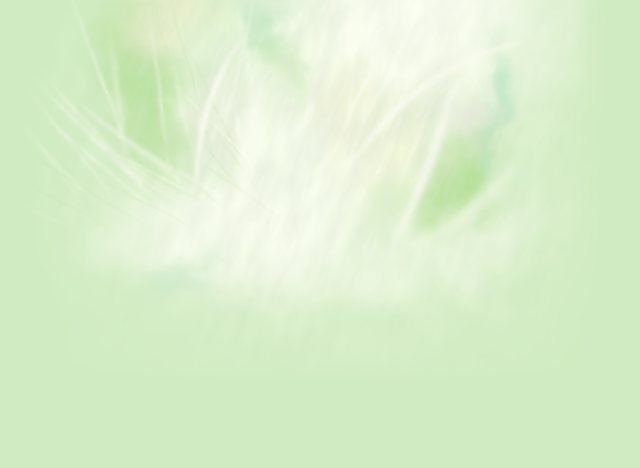
This background is drawn by a Shadertoy shader. Its source:

```glsl
// Soft spring meadow haze: pale light on a flat mint ground, with grass and blades.
// Noise-warped elliptical washes build the colour; tapered quadratic curves draw
// the bright blades, and a hashed fan of thin strands adds brushed detail.

const vec3 GROUND = vec3(0.815, 0.920, 0.755);
const vec3 MIST   = vec3(0.880, 0.948, 0.825);
const vec3 LIGHT  = vec3(0.970, 0.982, 0.930);
const vec3 LEAF   = vec3(0.715, 0.870, 0.600);
const vec3 TEAL   = vec3(0.700, 0.875, 0.745);
const vec3 SAND   = vec3(0.925, 0.920, 0.800);
const vec3 BLUSH  = vec3(0.895, 0.905, 0.845);

const float WARP = 0.12;         // raggedness of the washes
const float GRAIN = 1.5;         // brush variation inside the washes
const float TEXTURE = 0.085;     // brush variation of the whole surface
const int STRANDS = 48;
const int CURVE_STEPS = 12;
const vec2 FAN_ROOT = vec2(0.56, 0.42);

float hash(vec2 p) {
    vec3 q = fract(vec3(p.xyx) * 0.1031);
    q += dot(q, q.yzx + 33.33);
    return fract((q.x + q.y) * q.z);
}

float noise(vec2 p) {
    vec2 i = floor(p), f = fract(p);
    f = f * f * (3.0 - 2.0 * f);
    return mix(mix(hash(i), hash(i + vec2(1, 0)), f.x),
               mix(hash(i + vec2(0, 1)), hash(i + vec2(1, 1)), f.x), f.y);
}

float fbm(vec2 p) {
    float sum = 0.0, gain = 0.5;
    for (int i = 0; i < 4; i++) {
        sum += gain * noise(p);
        p = mat2(1.6, 1.2, -1.2, 1.6) * p + 7.3;
        gain *= 0.5;
    }
    return sum;
}

// Soft tilted ellipse; a positive tilt turns it anticlockwise.
float wash(vec2 p, vec2 center, vec2 radius, float tilt) {
    float c = cos(tilt), s = sin(tilt);
    vec2 q = mat2(c, -s, s, c) * (p - center) / radius;
    return exp(-pow(dot(q, q), 1.4));
}

// Distance to a segment in x, position along it in y.
vec2 segment(vec2 p, vec2 a, vec2 b) {
    vec2 d = b - a;
    float t = clamp(dot(p - a, d) / dot(d, d), 0.0, 1.0);
    return vec2(length(p - a - d * t), t);
}

// Quadratic curve that is thin and faint at both ends.
float blade(vec2 p, vec2 a, vec2 b, vec2 c, float width) {
    vec2 best = vec2(9.0, 0.0), last = a;
    for (int i = 1; i <= CURVE_STEPS; i++) {
        float t = float(i) / float(CURVE_STEPS);
        vec2 next = mix(mix(a, b, t), mix(b, c, t), t);
        vec2 hit = segment(p, last, next);
        if (hit.x < best.x) best = vec2(hit.x, t + (hit.y - 1.0) / float(CURVE_STEPS));
        last = next;
    }
    float taper = sqrt(max(4.0 * best.y * (1.0 - best.y), 0.0));
    float r = best.x / (width * (0.4 + 0.6 * taper));
    return taper * exp(-r * r);
}

void mainImage(out vec4 fragColor, in vec2 fragCoord) {
    vec2 p = fragCoord / iResolution.y;
    vec2 w = p + WARP * (vec2(fbm(p * 13.0), fbm(p * 13.0 + 31.0)) - 0.47);
    vec2 slant = mat2(0.94, 0.34, -0.34, 0.94) * p;
    float brush = fbm(slant * vec2(42.0, 14.0)) - 0.47;
    float grain = clamp(1.0 + GRAIN * brush, 0.4, 1.25);

    // Mist and bright light
    vec3 col = mix(GROUND, MIST, 0.75 * wash(w, vec2(0.71, 0.63), vec2(0.51, 0.42), 0.0));
    col = mix(col, LIGHT, 0.97 * wash(w, vec2(0.89, 0.97), vec2(0.31, 0.23), 0.0));
    col = mix(col, LIGHT, 0.68 * wash(w, vec2(0.60, 0.68), vec2(0.23, 0.28), 0.0));
    col = mix(col, LIGHT, 0.80 * wash(w, vec2(0.49, 0.49), vec2(0.26, 0.11), -0.12));
    col = mix(col, LIGHT, 0.50 * wash(w, vec2(0.77, 0.57), vec2(0.23, 0.18), 0.0));
    col = mix(col, LIGHT, 0.42 * wash(w, vec2(1.02, 0.47), vec2(0.14, 0.10), 0.4));

    // Warm tints
    col = mix(col, SAND, 0.60 * grain * wash(w, vec2(0.34, 0.95), vec2(0.09, 0.09), 0.0));
    col = mix(col, SAND, 0.45 * grain * wash(w, vec2(0.73, 0.79), vec2(0.07, 0.10), 0.0));
    col = mix(col, SAND, 0.40 * grain * wash(w, vec2(0.84, 0.70), vec2(0.09, 0.12), -0.4));
    col = mix(col, BLUSH, 0.50 * grain * wash(w, vec2(0.45, 0.74), vec2(0.07, 0.09), 0.0));

    // Green and teal foliage
    col = mix(col, LEAF, 0.70 * grain * wash(w, vec2(0.30, 0.80), vec2(0.075, 0.18), 0.30));
    col = mix(col, TEAL, 0.40 * grain * wash(w, vec2(0.56, 0.94), vec2(0.050, 0.07), 0.45));
    col = mix(col, LEAF, 0.35 * grain * wash(w, vec2(0.59, 0.86), vec2(0.045, 0.09), 0.45));
    col = mix(col, LEAF, 0.22 * grain * wash(w, vec2(0.82, 0.55), vec2(0.040, 0.09), -0.4));
    col = mix(col, TEAL, 0.28 * grain * wash(w, vec2(0.37, 0.40), vec2(0.080, 0.04), 0.0));
    col = mix(col, LEAF, 0.80 * grain * wash(w, vec2(0.97, 0.60), vec2(0.080, 0.11), -0.65));
    col = mix(col, TEAL, 0.60 * grain * wash(w, vec2(1.05, 0.74), vec2(0.035, 0.13), -0.15));
    col = mix(col, BLUSH, 0.80 * grain * wash(w, vec2(0.99, 0.75), vec2(0.050, 0.06), -0.2));

    // Scattered strands fanning up from the root; the green ones lean left
    for (int i = 0; i < STRANDS; i++) {
        float k = float(i), pick = hash(vec2(k, 5.0));
        bool green = pick < 0.2;
        float angle = mix(green ? 1.8 : 1.0, 2.7, hash(vec2(k, 1.0)));
        vec2 dir = vec2(cos(angle), sin(angle));
        vec2 a = FAN_ROOT + vec2(0.5 * hash(vec2(k, 2.0)) - 0.28, 0.0) + dir * 0.18;
        vec2 b = a + dir * mix(0.2, 0.5, hash(vec2(k, 3.0)));
        vec2 hit = segment(w * 0.08 + p * 0.92, a, b);
        float r = hit.x / mix(0.002, 0.008, pick);
        float amount = (green ? 0.16 : 0.32) * grain;
        col = mix(col, green ? LEAF : LIGHT, amount * exp(-r * r) * sin(3.14 * hit.y));
    }

    // Main blades of light
    float shine = 0.9 * blade(p, vec2(0.52, 0.92), vec2(0.42, 0.79), vec2(0.42, 0.59), 0.008);
    shine = max(shine, 0.9 * blade(p, vec2(1.12, 0.91), vec2(0.88, 0.86), vec2(0.73, 0.62), 0.010));
    shine = max(shine, 0.8 * blade(p, vec2(0.55, 0.79), vec2(0.53, 0.66), vec2(0.52, 0.54), 0.018));
    shine = max(shine, 0.8 * blade(p, vec2(0.97, 0.82), vec2(0.93, 0.66), vec2(0.83, 0.45), 0.014));
    shine = max(shine, 0.5 * blade(p, vec2(0.87, 0.47), vec2(1.00, 0.52), vec2(1.10, 0.65), 0.018));
    shine = max(shine, 0.4 * blade(p, vec2(0.17, 0.78), vec2(0.28, 0.68), vec2(0.44, 0.60), 0.007));
    col = mix(col, LIGHT, shine);
    col += TEXTURE * brush * (1.0 - 0.6 * shine) * wash(p, vec2(0.68, 0.72), vec2(0.5, 0.4), 0.0);

    // Fade to the flat ground at the sides and below
    float aspect = iResolution.x / iResolution.y;
    float inside = smoothstep(0.17, 0.23, p.y) * smoothstep(0.03, 0.16, p.x)
                 * smoothstep(0.05, 0.16, aspect - p.x);
    fragColor = vec4(mix(GROUND, min(col, LIGHT + 0.01), inside), 1.0);
}
```
